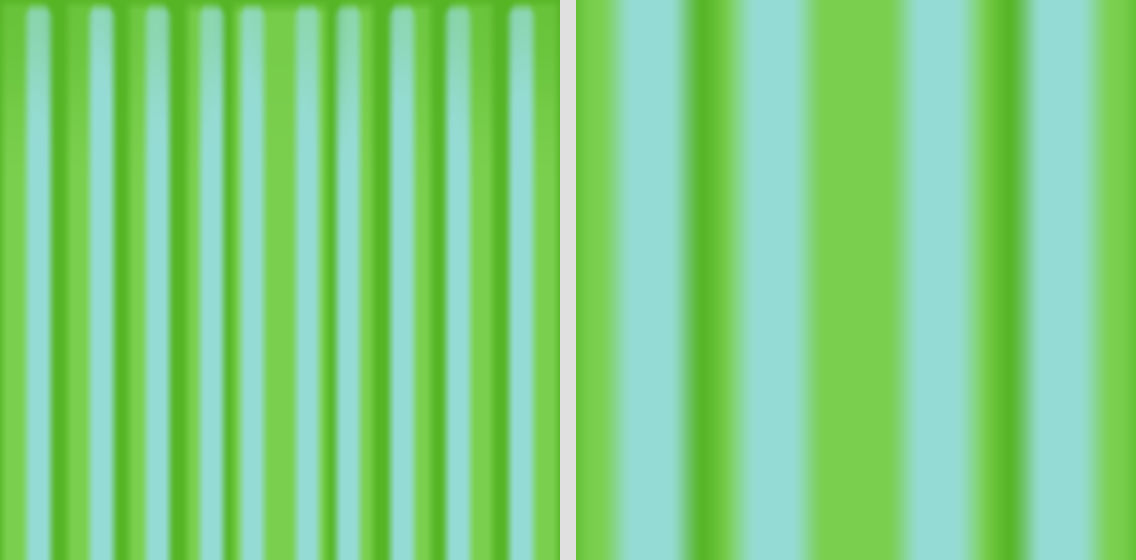
Left: the whole. Right: its middle third, enlarged.
A WebGL 2 fragment shader for this pattern:

```glsl
#version 300 es
precision highp float;
// Soft mirrored vertical stripes: ten pale blue bands with dark green shadows on light green.

uniform vec2 u_resolution;
out vec4 fragColor;

const vec3 LIGHT_GREEN = vec3(0.48, 0.815, 0.305);
const vec3 DARK_GREEN = vec3(0.335, 0.71, 0.145);
const vec3 PALE_BLUE = vec3(0.585, 0.86, 0.835);

const int BANDS = 5;           // bands on each side of the mirror axis
const float SOFTNESS = 0.011;  // half width of a blurred edge

// Distance of each band from the axis, and width of the shadow inside it.
const float BAND_CENTER[BANDS] = float[](0.049, 0.122, 0.2185, 0.3185, 0.431);
const float SHADOW_WIDTH[BANDS] = float[](0.003, 0.019, 0.032, 0.028, 0.030);

// Coverage of a blurred strip around a center.
float softStrip(float x, float center, float halfWidth, float blur) {
    return smoothstep(-blur, blur, halfWidth - abs(x - center));
}

// Slow layered sines give every column its own depth of fade.
float columnVariation(float x) {
    return 0.5 + 0.3 * sin(x * 23.0 + 0.8) + 0.2 * sin(x * 51.0 + 2.1);
}

// Tint that builds up towards the top edge.
float topFade(float depth, float reach, float strength) {
    return strength * (1.0 - smoothstep(0.0, reach, depth));
}

void main() {
    vec2 uv = gl_FragCoord.xy / u_resolution;
    float axisDistance = abs(uv.x - 0.5);
    float depth = 1.0 - uv.y;
    float variation = columnVariation(uv.x);

    // Collect the coverage of bands and their shadows.
    float blue = 0.0;
    float shadow = smoothstep(0.484, 0.506, axisDistance);
    for (int i = 0; i < BANDS; i++) {
        float center = BAND_CENTER[i];
        float halfBand = 0.0205 + 0.0003 * float(i);
        float halfShadow = 0.5 * SHADOW_WIDTH[i];
        float shadowCenter = center - halfBand - halfShadow;
        float shadowStrength = smoothstep(0.0, 0.018, SHADOW_WIDTH[i]);
        blue = max(blue, softStrip(axisDistance, center, halfBand, SOFTNESS));
        // The shadow runs beneath the band, so their shared edge stays dark.
        shadow = max(shadow, shadowStrength
            * softStrip(axisDistance, shadowCenter + 0.006, halfShadow + 0.006, SOFTNESS));
    }

    // Green ground, shaded towards the top and the sides.
    float sideShade = smoothstep(0.05, 0.45, axisDistance);
    float groundFade = topFade(depth, 0.34, 0.12 + 0.38 * sideShade);
    float rim = 1.0 - smoothstep(-0.008, 0.035, depth);
    vec3 ground = mix(LIGHT_GREEN, DARK_GREEN, max(groundFade, rim));
    vec3 color = mix(ground, DARK_GREEN, shadow);

    // Blue bands with rounded, gradually fading tops.
    float roundedTop = smoothstep(0.0, 0.026, depth - 0.012 * (1.0 - blue));
    float bandFade = 1.0 - topFade(depth, 0.16 + 0.18 * variation, 0.18 + 0.16 * variation);
    color = mix(color, PALE_BLUE, blue * roundedTop * bandFade);

    fragColor = vec4(color, 1.0);
}
```
